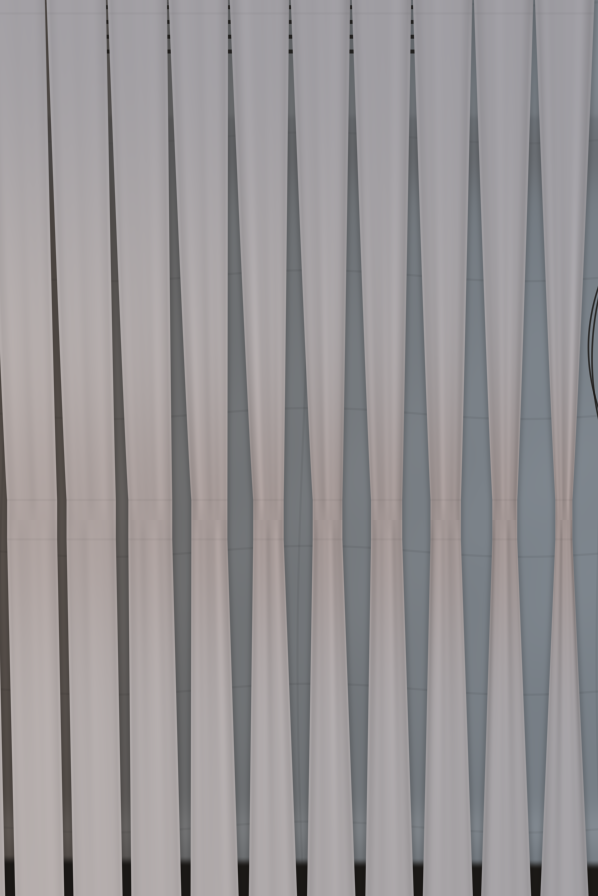
This pattern is drawn by a Shadertoy shader. Its source:

```glsl
// Ten hanging cloth strips, each pinched at a shared waist, before a dim wall.
// A loop interpolates each strip's centre and half width from hem to waist to
// top; layered sines in the strip's own coordinate make the converging folds.

const float WAIST_Y = 0.42;
const float BAND = 0.022;      // half height of the gathered band

float hash(float n) { return fract(sin(n * 12.9898) * 43758.547); }

// Soft bell of the given width around zero.
float bell(float d, float width) { d /= width; return exp(-d * d); }

// Antialiased horizontal or vertical stroke.
float stroke(float d, float halfWidth, float aa) {
    return 1.0 - smoothstep(halfWidth - aa, halfWidth + aa, abs(d));
}

float waistHalfWidth(float id) {
    return 0.040 - 0.00264 * id + 0.0039 * sin(1.05 * id + 0.5);
}

// Centre (x) and half width (y) of a strip at height y.
vec2 stripProfile(float id, float y) {
    vec2 top = vec2(0.0254 + 0.1021 * id, 0.0497);
    vec2 waist = vec2(0.0537 + 0.0988 * id, waistHalfWidth(id));
    vec2 hem = vec2(0.0664 + 0.0975 * id, 0.0395 + 0.003 * hash(id + 3.0));
    float up = clamp((y - WAIST_Y - BAND) / (1.0 - WAIST_Y - BAND), 0.0, 1.0);
    float down = clamp((WAIST_Y - BAND - y) / (WAIST_Y - BAND), 0.0, 1.0);
    return waist + (top - waist) * pow(up, 0.9) + (hem - waist) * down;
}

// Layered sines across the strip, s running from -1 to 1.
float folds(float s, float y, float id) {
    float phase = 6.2832 * hash(id + 1.7) + step(y, WAIST_Y) * 1.3;
    float drift = 0.5 * sin(5.0 * y + id);
    return 0.55 * sin(5.2 * s + phase + drift)
         + 0.30 * sin(9.5 * s - 1.7 * phase - drift)
         + 0.15 * sin(16.0 * s + 2.3 * phase);
}

vec3 wallColor(vec2 p, vec2 aa) {
    vec3 col = mix(vec3(0.34, 0.31, 0.29), vec3(0.44, 0.45, 0.46), smoothstep(0.05, 0.42, p.x));
    col = mix(col, vec3(0.48, 0.51, 0.54), smoothstep(0.35, 0.95, p.x));
    col *= 0.95 + 0.07 * bell(p.y - 0.45, 0.3);
    col += 0.006 * sin(19.0 * p.x + 3.0 * sin(7.0 * p.y)) * sin(23.0 * p.y);

    // Panel seams, slightly bowed
    float row = fract(p.y * 6.5 + 0.04 * sin(9.0 * p.x)) - 0.5;
    float column = fract(p.x * 4.0 + 0.04 * sin(6.0 * p.y)) - 0.03;
    col *= 1.0 - 0.06 * stroke(row, 0.008, aa.y * 6.5);
    col *= 1.0 - 0.06 * stroke(column, 0.007, aa.x * 4.0);

    // Shaded beam above, pale skirting and dark floor below
    col = mix(col, vec3(0.37, 0.37, 0.38), 0.45 * bell(p.y - 0.83, 0.045));
    col += 0.035 * smoothstep(0.865, 0.875, p.y);
    col += 0.045 * bell(p.y - 0.075, 0.025);
    float floorY = 0.043 - 0.006 * p.x;
    col = mix(vec3(0.11, 0.10, 0.09), col, smoothstep(floorY - 0.008, floorY + 0.004, p.y));

    // Rails near the top
    float rails = 0.0;
    for (int i = 0; i < 4; i++) {
        float railY = 0.992 - 0.0165 * float(i);
        rails = max(rails, stroke(p.y - railY, 0.0022, aa.y));
    }
    rails *= smoothstep(0.15, 0.18, p.x) * (1.0 - smoothstep(0.73, 0.76, p.x));
    col = mix(col, vec3(0.11, 0.10, 0.09), 0.85 * rails);

    // Two loose cables at the right edge
    for (int i = 0; i < 2; i++) {
        float q = (p.y - 0.612 + 0.012 * float(i)) / 0.07;
        float cableX = 1.002 - (0.018 - 0.006 * float(i)) * (1.0 - q * q);
        col = mix(col, vec3(0.11, 0.10, 0.09), 0.85 * stroke(p.x - cableX, 0.0014, aa.x));
    }
    return col;
}

vec3 clothColor(float s, float y, float id, float aaY) {
    float along = clamp(id / 9.0, 0.0, 1.0);
    float pinch = 1.0 - waistHalfWidth(id) / 0.048;
    float away = abs(y - WAIST_Y);
    vec3 col = mix(vec3(0.715, 0.685, 0.68), vec3(0.64, 0.63, 0.645), along);

    // Cool light above, warm blush around the waist
    col = mix(col, vec3(0.615, 0.61, 0.635), 0.75 * smoothstep(0.55, 1.0, y));
    col = mix(col, vec3(0.62, 0.55, 0.53), (0.3 + 0.55 * pinch) * bell(away, 0.14));

    // Folds tighten toward the waist and fade at both ends
    float depth = (0.015 + 0.12 * pinch) * (0.25 + 0.75 * bell(away, 0.27));
    depth *= mix(0.45, 1.0, smoothstep(0.0, BAND, away));
    col *= 1.0 + depth * folds(s, y, id);

    // Rounded sides with a thin bright selvedge
    float side = abs(s);
    col *= 1.0 - 0.10 * smoothstep(0.55, 1.0, side) * (0.4 + pinch);
    col += 0.035 * smoothstep(0.86, 0.97, side);

    // Band seams and the top hem
    col *= 1.0 - 0.035 * stroke(away - BAND, 0.0012, aaY);
    col *= 1.0 - 0.03 * stroke(y - 0.985, 0.0012, aaY);
    return col;
}

void mainImage(out vec4 fragColor, in vec2 fragCoord) {
    vec2 p = fragCoord / iResolution.xy;
    vec2 aa = 0.8 / iResolution.xy;
    vec3 col = wallColor(p, aa);
    for (int i = -1; i < 10; i++) {
        float id = float(i);
        vec2 strip = stripProfile(id, p.y);
        float offset = p.x - strip.x;
        float edge = abs(offset) - strip.y;
        col *= 1.0 - 0.13 * bell(max(edge, 0.0), 0.006);
        float s = clamp(offset / strip.y, -1.0, 1.0);
        float cover = 1.0 - smoothstep(-aa.x, aa.x, edge);
        col = mix(col, clothColor(s, p.y, id, aa.y), cover);
    }
    fragColor = vec4(col, 1.0);
}
```
